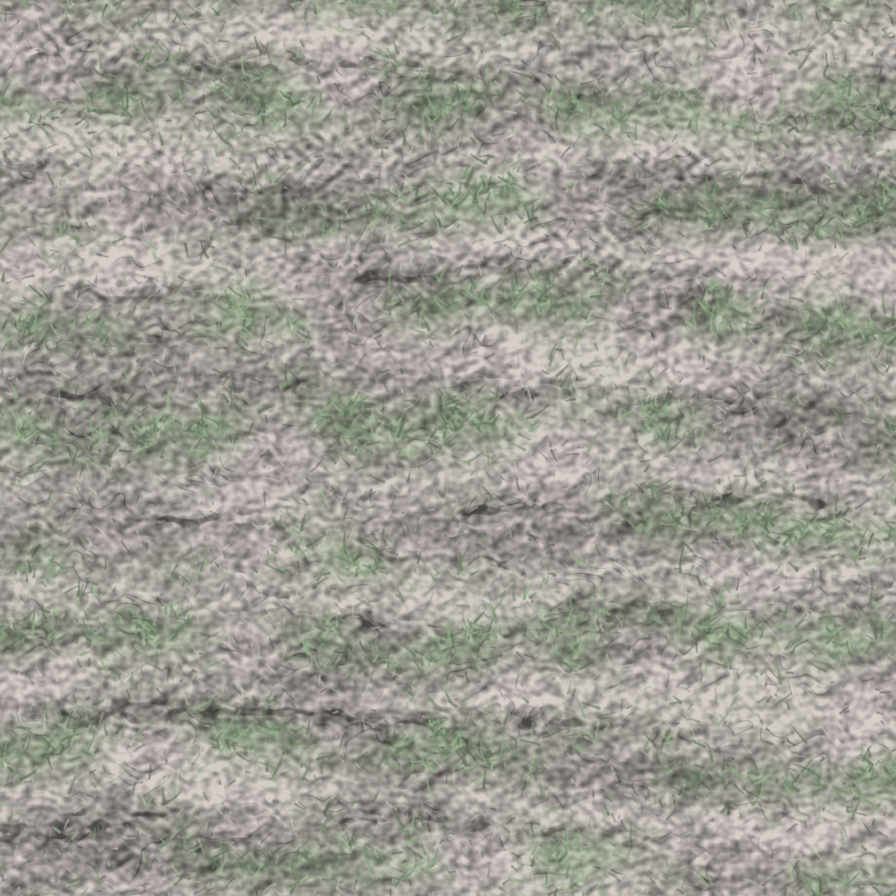
Write a Shadertoy shader that draws this texture.

```glsl
// Dry field soil seen from above, with rows of young grass, straw and furrows.
#define ROWS 8.2
#define GRASS_CELLS 30.0
#define BLADES 12
#define STRAW_CELLS 52.0
#define GRASS_COVER 0.9
#define SOIL_CONTRAST 0.66
#define SOFTNESS 0.0017
#define SOIL_DARK vec3(0.34, 0.325, 0.32)
#define SOIL_LIGHT vec3(0.81, 0.775, 0.76)
#define LEAF_DARK vec3(0.33, 0.39, 0.31)
#define LEAF_LIGHT vec3(0.62, 0.74, 0.58)
#define STRAW vec3(0.84, 0.82, 0.79)

vec2 hash2(vec2 p) {
    vec3 q = fract(p.xyx * vec3(0.1031, 0.1030, 0.0973));
    q += dot(q, q.yzx + 33.33);
    return fract((q.xx + q.yz) * q.zy);
}

vec2 direction(float angle) {
    return vec2(cos(angle), sin(angle));
}

float cornerSlope(vec2 cell, vec2 offset) {
    return dot(direction(6.2832 * hash2(cell + 71.0).x), offset);
}

// Gradient noise, about -0.7 to 0.7
float noise(vec2 p) {
    vec2 i = floor(p), f = fract(p);
    vec2 u = f * f * f * (f * (f * 6.0 - 15.0) + 10.0);
    vec2 e = vec2(1.0, 0.0);
    float low = mix(cornerSlope(i, f), cornerSlope(i + e.xy, f - e.xy), u.x);
    float high = mix(cornerSlope(i + e.yx, f - e.yx), cornerSlope(i + e.xx, f - e.xx), u.x);
    return mix(low, high, u.y);
}

// Signed position across a planting row: 0 on the grass, 0.5 midway between rows
float rowPhase(vec2 p) {
    return fract(p.y * ROWS + 0.2 + 0.35 * noise(p * vec2(2.5, 4.0))) - 0.5;
}

float band(float x, float width) {
    return exp(-x * x / (width * width));
}

float grassDensity(vec2 p) {
    float clumps = smoothstep(-0.35, 0.3, noise(p * vec2(9.0, 11.0) + 5.0));
    return clumps * (0.10 + 0.90 * band(rowPhase(p), 0.25));
}

// Coverage of a curved, tapering stroke that starts at the origin
float stroke(vec2 p, vec2 dir, float len, float bend, float width) {
    float t = clamp(dot(p, dir) / len, 0.0, 1.0);
    vec2 side = vec2(-dir.y, dir.x);
    float d = length(p - dir * len * t - side * bend * t * t);
    float soft = max(SOFTNESS, 1.0 / iResolution.y);
    return 1.0 - smoothstep(-soft, soft, d - width * (1.0 - 0.6 * t));
}

vec3 soil(vec2 p) {
    float phase = rowPhase(p);
    vec2 clod = p * vec2(56.0, 80.0) + 1.5 * noise(p * 30.0);

    // Patches, crumbs and side-lit clods
    float grain = 0.55 * noise(p * vec2(4.0, 11.0))
                + 0.42 * noise(p * vec2(20.0, 40.0))
                + 0.55 * (noise(clod) - noise(clod + vec2(0.3, -0.5)))
                + 0.42 * noise(clod + 20.0)
                + 0.70 * noise(p * vec2(115.0, 140.0));
    float tone = 0.71 + SOIL_CONTRAST * grain - 0.07 * cos(6.2832 * phase);

    // Thin dark cracks between some clods
    float crack = band(noise(clod * 0.6 + 33.0), 0.07) * smoothstep(0.0, 0.35, noise(p * vec2(16.0, 26.0) + 7.0));
    tone -= 0.30 * crack;

    // Broken dark furrow along the upper edge of each row
    float furrow = band(phase - 0.27, 0.13) * smoothstep(-0.2, 0.25, noise(p * vec2(4.0, 9.0) + 40.0));
    float pits = smoothstep(0.0, 0.25, noise(p * vec2(40.0, 85.0) + 9.0));
    tone -= furrow * (0.14 + 0.42 * pits);

    // Faint tyre chevrons between the upper rows
    float across = 0.5 - abs(phase);
    float tread = smoothstep(0.28, 0.12, across) * smoothstep(0.55, 0.68, p.y)
                * smoothstep(-0.2, 0.3, noise(p * vec2(4.0, 7.0) + 60.0));
    tone += 0.14 * tread * sin(345.0 * (p.x + across / ROWS));

    return mix(SOIL_DARK, SOIL_LIGHT, clamp(tone, -0.1, 1.08));
}

// Short loose stalks, pale or shaded, lying at random
vec3 addStraw(vec3 color, vec2 p) {
    vec2 cell = floor(p * STRAW_CELLS);
    for (int k = 0; k < 18; k++) {
        vec2 id = cell + vec2(k % 3 - 1, (k / 3) % 3 - 1);
        vec2 seed = id + 150.0 * float(k / 9);
        vec2 a = hash2(seed + 11.0), b = hash2(seed + 37.0);
        vec2 root = (id + a) / STRAW_CELLS;
        float len = mix(0.15, 0.85, b.y * b.y) / STRAW_CELLS;
        float cover = stroke(p - root, direction(6.2832 * b.x), len, 0.15 * len, 0.0011);
        vec3 tint = fract(a.x * 17.0) > 0.42 ? STRAW : SOIL_DARK;
        color = mix(color, tint, cover * mix(0.1, 0.7, fract(a.y * 23.0)));
    }
    return color;
}

// Tufts of fanned blades, thickest along the rows
vec3 addGrass(vec3 color, vec2 p) {
    // Green cast that keeps the grain below visible
    float haze = grassDensity(p) * (0.95 + 0.7 * noise(p * vec2(60.0, 45.0)));
    color = mix(color, color * vec3(0.83, 0.935, 0.82), clamp(haze, 0.0, 1.0));
    vec2 cell = floor(p * GRASS_CELLS);
    for (int j = 1; j >= -1; j--)
    for (int i = -1; i <= 1; i++) {
        vec2 id = cell + vec2(i, j);
        vec2 tuft = (id + hash2(id + 3.0)) / GRASS_CELLS;
        float density = GRASS_COVER * grassDensity(tuft);
        for (int k = 0; k < BLADES; k++) {
            vec2 seed = id + 61.0 * float(k + 1);
            vec2 a = hash2(seed);
            if (a.x > density) continue;
            vec2 b = hash2(seed + 19.0), c = hash2(seed + 43.0);
            vec2 root = tuft + 0.6 * (c - 0.5) / GRASS_CELLS;
            float len = mix(0.2, 0.7, b.y * b.y) / GRASS_CELLS;
            vec2 dir = direction(1.5708 + 2.8 * (b.x - 0.5));
            float cover = stroke(p - root, dir, len, 0.5 * (c.x - 0.5) * len, 0.0016);
            color = mix(color, mix(LEAF_DARK, LEAF_LIGHT, a.y), 0.72 * cover);
        }
    }
    return color;
}

void mainImage(out vec4 fragColor, in vec2 fragCoord) {
    vec2 p = fragCoord / iResolution.y;
    vec3 color = addGrass(addStraw(soil(p), p), p);
    fragColor = vec4(color, 1.0);
}
```
